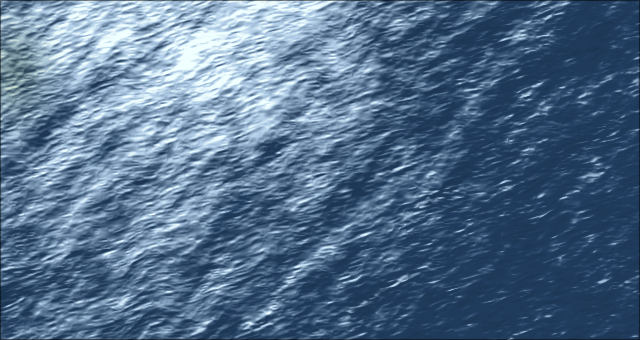
Reproduce this texture procedurally as a Shadertoy shader.

```glsl
// Sunlit open water seen from above: a broad glare at the upper left fades
// into deep blue on the right. Stretched noise makes the diagonal swell, and
// the slope of a creased height field makes crisp ripples that catch the light.

float hash(vec2 p) {
    return fract(sin(dot(p, vec2(127.1, 311.7))) * 43758.5453);
}

// Value noise in the range -1 to 1
float noise(vec2 p) {
    vec2 cell = floor(p), f = fract(p);
    f = f * f * (3.0 - 2.0 * f);
    float low = mix(hash(cell), hash(cell + vec2(1, 0)), f.x);
    float high = mix(hash(cell + vec2(0, 1)), hash(cell + vec2(1, 1)), f.x);
    return 2.0 * mix(low, high, f.y) - 1.0;
}

// Coordinates along and across a direction
vec2 align(vec2 p, float angle) {
    float c = cos(angle), s = sin(angle);
    return vec2(c * p.x + s * p.y, c * p.y - s * p.x);
}

// Soft elongated wave accent
float streak(vec2 p, vec2 centre, float angle, vec2 size) {
    vec2 q = align(p - centre, angle) / size;
    return exp(-dot(q, q));
}

float swell(vec2 p) {
    vec2 q = align(p, 0.78);
    return 0.55 * noise(q * vec2(4.0, 16.0) + 3.7)
         + 0.65 * noise(q * vec2(9.0, 32.0) + 17.3);
}

// Creased height of the small waves
float creases(vec2 p) {
    float sum = 0.0, weight = 0.9;
    vec2 scale = vec2(20.0, 52.0);
    for (int i = 0; i < 3; i++) {
        vec2 q = align(p, 0.36 - 0.1 * float(i));
        sum -= weight * abs(noise(q * scale + float(i) * 23.1));
        scale *= 1.55;
        weight *= 0.78;
    }
    return sum;
}

// Lit faces of the creases over softer lumps
float ripples(vec2 p) {
    vec2 toLight = 0.003 * vec2(-0.35, 0.94);
    float slope = creases(p - toLight) - creases(p + toLight);
    vec2 q = align(p, 0.42);
    float lumps = 0.32 * noise(q * vec2(20.0, 50.0) + 7.0)
                + 0.36 * noise(q * vec2(38.0, 95.0) + 41.0);
    return 0.8 * slope + lumps;
}

// Large dark hollows between the swells
float troughs(vec2 p) {
    return streak(p, vec2(0.68, 0.38), 0.72, vec2(0.09, 0.022))
         + streak(p, vec2(0.32, 0.57), 0.75, vec2(0.08, 0.02))
         + streak(p, vec2(0.80, 0.55), 0.75, vec2(0.07, 0.02))
         + streak(p, vec2(0.43, 0.83), 0.6, vec2(0.06, 0.018))
         + 0.7 * streak(p, vec2(0.17, 0.65), 0.75, vec2(0.2, 0.025));
}

// Bright crests on the shaded water
float crests(vec2 p) {
    return streak(p, vec2(1.13, 0.14), 0.55, vec2(0.13, 0.018))
         + streak(p, vec2(1.26, 0.40), 0.5, vec2(0.09, 0.022))
         + 0.8 * streak(p, vec2(1.16, 0.51), 0.55, vec2(0.08, 0.015))
         + streak(p, vec2(0.79, 0.07), 0.75, vec2(0.06, 0.02))
         + streak(p, vec2(1.50, 0.885), 0.25, vec2(0.07, 0.014))
         + 0.6 * streak(p, vec2(1.70, 0.56), 0.55, vec2(0.12, 0.018))
         + 0.7 * streak(p, vec2(1.82, 0.16), 0.6, vec2(0.1, 0.018));
}

void mainImage(out vec4 fragColor, in vec2 fragCoord) {
    vec2 p = fragCoord / iResolution.y;
    float width = iResolution.x / iResolution.y;

    // Gently bend the wave directions
    vec2 bent = p + 0.008 * vec2(noise(p * 9.0), noise(p * 9.0 + 31.0));
    float wave = swell(bent), chop = ripples(bent);

    // Broad glare with a weaker lift over the left half
    vec2 d = (p - vec2(0.60, 0.92)) / vec2(0.52, 0.40);
    float glare = 0.54 * exp(-0.5 * dot(d, d));
    glare += 0.28 * (1.0 - smoothstep(0.5, 1.75, p.x + 0.15 * (1.0 - p.y)));

    // Surface facets catching the light
    float light = glare - 0.05 + 0.23 * wave + 0.42 * chop;
    light += crests(p) * (0.2 + 0.5 * chop) - 0.34 * troughs(p);
    float tone = smoothstep(0.0, 1.05, light);

    // Sparse glints where ripples ride the swell
    tone += 0.4 * smoothstep(0.55, 1.1, chop + 0.5 * wave) * (1.0 - tone);

    // Deep blue to pale blue to white
    vec3 deep = vec3(0.125, 0.235, 0.365) * (1.0 + 0.10 * chop + 0.06 * wave);
    vec3 colour = mix(deep, vec3(0.70, 0.81, 0.91), min(tone / 0.75, 1.0));
    colour = mix(colour, vec3(0.94, 1.0, 1.0), smoothstep(0.74, 1.0, tone));

    // Muted greenish patch at the upper left edge
    vec2 patchOffset = (p - vec2(0.04, 0.79)) / vec2(0.09, 0.13);
    colour *= 1.0 - vec3(0.16, 0.14, 0.22) * exp(-dot(patchOffset, patchOffset));

    // Thin dark frame
    vec2 margin = min(p, vec2(width, 1.0) - p);
    colour *= mix(0.5, 1.0, smoothstep(0.001, 0.005, min(margin.x, margin.y)));
    fragColor = vec4(colour, 1.0);
}
```
